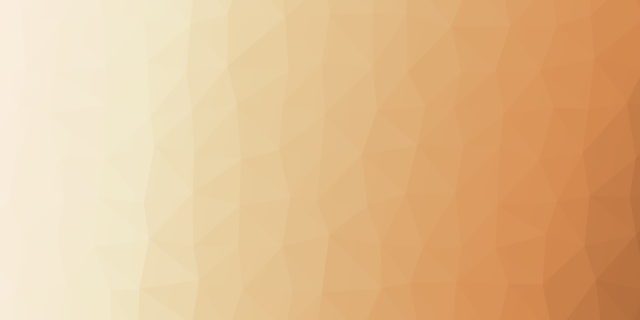
A WebGL 2 fragment shader for this background:

```glsl
#version 300 es
precision highp float;
// Low-poly sheet of flat triangles, shaded from pale cream to burnt orange.

#define CELL 0.139                  // grid spacing, in canvas heights
#define ORIGIN vec2(0.047, 0.104)   // position of grid point (0, 0)
#define JITTER vec2(0.25, 0.18)     // largest shift of a grid point, in cells
#define TILT vec2(0.07, 0.14)       // lean of the ramp: constant, growth with x
#define FLATNESS 0.85               // 1 = one colour per facet, 0 = smooth ramp
#define SEED 17u

uniform vec2 u_resolution;
out vec4 fragColor;

const int STOPS = 8;
const float stopAt[STOPS] = float[](0.0, 0.26, 0.43, 0.59, 0.73, 0.87, 1.0, 1.2);
const vec3 stopColor[STOPS] = vec3[](
    vec3(0.98, 0.93, 0.87), vec3(0.945, 0.907, 0.785),
    vec3(0.91, 0.81, 0.625), vec3(0.888, 0.738, 0.532),
    vec3(0.87, 0.665, 0.44), vec3(0.86, 0.60, 0.37),
    vec3(0.84, 0.545, 0.315), vec3(0.69, 0.42, 0.235));

// Integer hash of a grid point, giving two values in 0..1
vec2 hash2(ivec2 id) {
    uvec2 v = uvec2(id + 64) * 1664525u + 1013904223u + SEED;
    v.x += v.y * 1664525u;
    v.y += v.x * 1664525u;
    v ^= v >> 16u;
    v.x += v.y * 1664525u;
    v.y += v.x * 1664525u;
    v ^= v >> 16u;
    return vec2(v & 65535u) / 65535.0;
}

vec2 gridPoint(ivec2 id) {
    return ORIGIN + CELL * (vec2(id) + JITTER * (2.0 * hash2(id) - 1.0));
}

// Colour ramp running rightward, leaning further along toward the bottom
vec3 ramp(vec2 p) {
    float x = p.x * u_resolution.y / u_resolution.x;
    float t = x + (1.0 - p.y) * (TILT.x + TILT.y * x);
    vec3 color = stopColor[0];
    for (int i = 1; i < STOPS; i++) {
        float k = (t - stopAt[i - 1]) / (stopAt[i] - stopAt[i - 1]);
        color = mix(color, stopColor[i], clamp(k, 0.0, 1.0));
    }
    return color;
}

// Signed distance to the line a-b, positive on its left
float leftOf(vec2 p, vec2 a, vec2 b) {
    vec2 e = normalize(b - a), q = p - a;
    return e.x * q.y - e.y * q.x;
}

// Facet colour weighted by its smooth coverage of the pixel
vec4 facet(vec2 p, vec2 a, vec2 b, vec2 c) {
    float d = min(leftOf(p, a, b), min(leftOf(p, b, c), leftOf(p, c, a)));
    float cover = clamp(d * u_resolution.y + 0.5, 0.0, 1.0);
    if (cover <= 0.0) return vec4(0.0);
    vec3 color = mix(ramp(p), ramp((a + b + c) / 3.0), FLATNESS);
    return vec4(color, 1.0) * cover;
}

void main() {
    vec2 p = gl_FragCoord.xy / u_resolution.y;
    ivec2 home = ivec2(floor((p - ORIGIN) / CELL));
    vec4 sum = vec4(0.0);

    // Shifted cells may reach over their neighbours, so test a 3 x 3 block
    for (int j = -1; j <= 1; j++) {
        for (int i = -1; i <= 1; i++) {
            ivec2 id = home + ivec2(i, j);
            vec2 a = gridPoint(id), b = gridPoint(id + ivec2(1, 0));
            vec2 c = gridPoint(id + ivec2(1, 1)), d = gridPoint(id + ivec2(0, 1));
            // Split each cell along its shorter diagonal
            if (distance(a, c) < distance(b, d))
                sum += facet(p, a, b, c) + facet(p, a, c, d);
            else
                sum += facet(p, a, b, d) + facet(p, b, c, d);
        }
    }
    fragColor = vec4(sum.rgb / max(sum.a, 0.001), 1.0);
}
```
